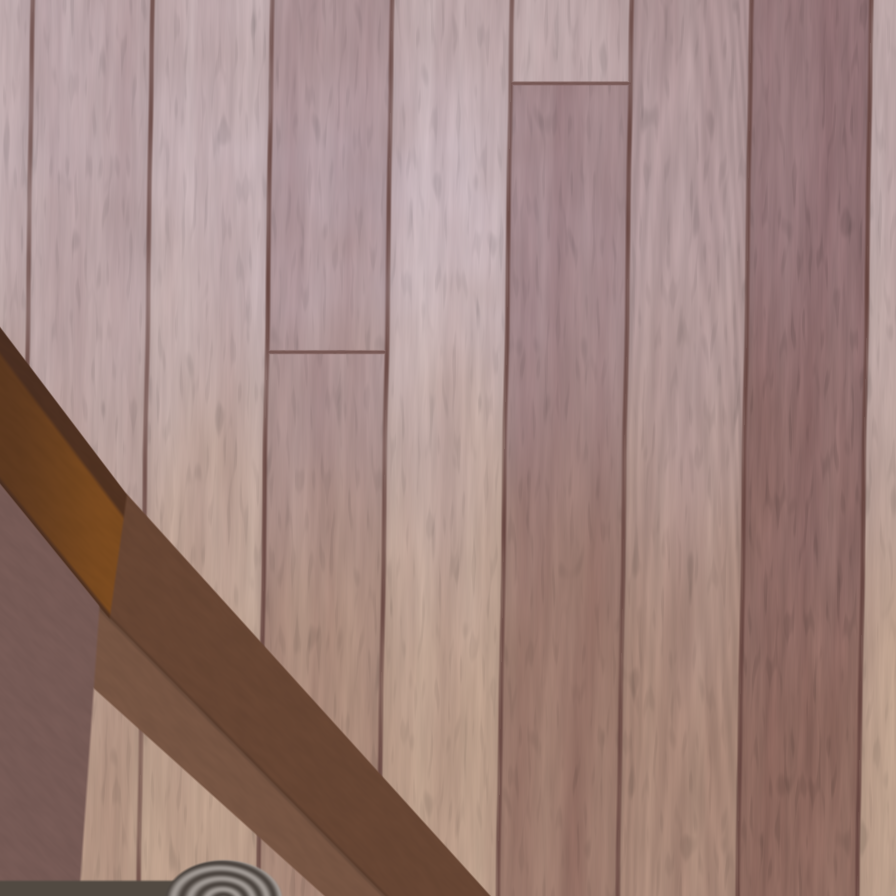
Reproduce this texture procedurally as a WebGL 1 fragment shader.

```glsl
precision highp float;
uniform vec2 u_resolution;

#define PITCH 0.1337
#define FIRST_SEAM 0.021
#define SLANT 0.0156
#define SEAM_WIDTH 0.0024
#define SOFT 0.002
#define GRAIN 0.075
#define WARM_LIGHT vec3(0.76, 0.65, 0.57)
#define WARM_DARK vec3(0.54, 0.40, 0.36)
#define COOL_LIGHT vec3(0.76, 0.68, 0.68)
#define COOL_DARK vec3(0.56, 0.44, 0.45)
#define SEAM_COLOR vec3(0.40, 0.27, 0.25)
#define RAIL_COLOR vec3(0.40, 0.27, 0.20)

vec2 hashGradient(vec2 cell) {
  float h = fract(sin(dot(cell, vec2(127.1, 311.7))) * 43758.5);
  return vec2(cos(6.2832 * h), sin(6.2832 * h));
}

float gradientNoise(vec2 p) {
  vec2 c = floor(p), f = p - c;
  vec2 w = f * f * f * (f * (f * 6.0 - 15.0) + 10.0);
  vec2 e = vec2(1.0, 0.0);
  float low = mix(dot(hashGradient(c), f), dot(hashGradient(c + e), f - e), w.x);
  float high = mix(dot(hashGradient(c + e.yx), f - e.yx),
                   dot(hashGradient(c + 1.0), f - 1.0), w.x);
  return 1.4 * mix(low, high, w.y);
}

float fbm(vec2 p) {
  float sum = 0.0, amp = 0.55;
  for (int k = 0; k < 3; k++) {
    sum += amp * gradientNoise(p);
    p = p * 2.03 + 17.3;
    amp *= 0.5;
  }
  return sum;
}

float inside(float d) {
  return smoothstep(-SOFT, SOFT, d);
}

float line(float d, float halfWidth) {
  return 1.0 - smoothstep(0.3 * halfWidth, 1.7 * halfWidth, abs(d));
}

vec3 planks(vec2 p) {
  float bend = 0.0012 * gradientNoise(vec2(p.y * 7.0, 3.0));
  float u = (p.x - FIRST_SEAM - SLANT * p.y + bend) / PITCH;
  float id = floor(u), across = u - id;
  float even = 1.0 - mod(id, 2.0);

  // Butt joints climb across every second plank
  float joint = 0.607 + 0.15 * (id - 2.0);
  float upper = even * inside(p.y - joint);
  float isFigured = 1.0 - step(0.5, abs(id - 5.0));
  float tone = mix(0.14, 0.25 + 0.12 * id, even) + 0.30 * isFigured;
  tone -= upper * 0.29 * max(id - 2.0, 0.0);

  // Long fibres, broad streaks and short pores
  vec2 q = p + vec2(id * 3.71 - SLANT * p.y, id * 1.37 + upper * 5.3);
  float streak = fbm(vec2(q.x * 28.0, q.y * 1.8));
  float fibre = fbm(vec2(q.x * 120.0, q.y * 9.0));
  float pores = smoothstep(0.22, 0.65, gradientNoise(vec2(q.x * 160.0, q.y * 22.0)));
  float knots = smoothstep(0.5, 0.8, gradientNoise(vec2(q.x * 65.0, q.y * 16.0)));
  tone += 0.30 * streak;

  // Cool daylight above, warm wood below
  float cool = smoothstep(0.12, 0.78, p.y + 0.16 * fbm(q * vec2(7.0, 3.0)));
  vec3 col = mix(mix(WARM_LIGHT, WARM_DARK, tone), mix(COOL_LIGHT, COOL_DARK, tone), cool);
  float roughness = 1.0 + 0.6 * smoothstep(0.8, 1.0, tone);
  col *= 1.0 + GRAIN * roughness * (fibre - 0.7 * pores) - 0.09 * knots;

  // Arched growth rings
  float arch = across - 0.5 + 0.25 * (p.y - 0.5);
  float rings = sin(30.0 * p.y + 95.0 * arch * arch + 5.0 * streak);
  col *= 1.0 + 0.028 * isFigured * rings;

  // Soft reflected glare
  vec2 g = (p - vec2(0.47, 0.74)) / vec2(0.22, 0.20);
  float glare = exp(-dot(g, g)) + 0.5 * exp(-10.0 * dot(p - vec2(0.05, 0.95), p - vec2(0.05, 0.95)));
  col += vec3(0.035, 0.045, 0.06) * glare * (1.0 + fbm(p * 9.0));

  // Seams, uneven in depth, with a faint shaded border
  float d = min(across, 1.0 - across) * PITCH;
  float depth = 0.62 + 0.25 * p.x + 0.3 * gradientNoise(vec2(p.y * 11.0, floor(u + 0.5) * 4.7));
  float jointLine = line(p.y - joint, 0.8 * SEAM_WIDTH) * even * step(1.0, id);
  col *= 1.0 - 0.07 * exp(-d / 0.006);
  return mix(col, SEAM_COLOR, clamp(max(line(d, SEAM_WIDTH) * depth, 0.75 * jointLine), 0.0, 1.0));
}

vec3 addRail(vec3 col, vec2 p) {
  float top = max(0.635 - 1.32 * p.x, 0.605 - 1.105 * p.x);
  float ridge = 0.434 - 1.01 * p.x;
  float panelTop = 0.46 - 1.23 * p.x;
  float grain = 1.0 + 0.05 * fbm(vec2(p.x + p.y, p.y - p.x) * vec2(80.0, 20.0));

  // Two faces of the sloping rail
  float rail = inside(top - p.y) * inside(p.y - 0.326 + 0.9 * p.x);
  vec3 face = mix(vec3(0.46, 0.33, 0.26), RAIL_COLOR, inside(p.y - ridge));
  face *= 1.0 - 0.12 * line(p.y - ridge, 0.004);

  // Varnished end piece with dark rims
  float end = inside(0.079 + 0.14 * p.y - p.x);
  vec3 varnish = mix(vec3(0.36, 0.22, 0.12), vec3(0.48, 0.29, 0.12), smoothstep(0.0, 0.13, p.x));
  float rim = max(smoothstep(0.035, 0.025, top - p.y), line(p.y - panelTop, 0.006));
  varnish = mix(varnish, vec3(0.27, 0.17, 0.13), 0.8 * rim);
  face = mix(face, varnish, end * inside(p.y - panelTop));
  col = mix(col, face * grain, rail);

  // Upright panel at the left
  float panel = inside(panelTop - p.y) * inside(0.0885 + 0.07 * p.y - p.x);
  return mix(col, vec3(0.46, 0.35, 0.33) * grain, panel);
}

vec3 addMetal(vec3 col, vec2 p) {
  float strip = inside(0.017 - p.y) * inside(0.2 - p.x);
  col = mix(col, vec3(0.32, 0.29, 0.26), strip);
  float r = length((p - vec2(0.25, -0.005)) / vec2(0.065, 0.045));
  vec3 metal = vec3(0.46, 0.43, 0.41) + 0.16 * sin(r * 24.0 + p.x * 30.0);
  return mix(col, metal, smoothstep(1.04, 0.96, r));
}

void main() {
  vec2 p = gl_FragCoord.xy / u_resolution;
  vec3 col = addMetal(addRail(planks(p), p), p);
  gl_FragColor = vec4(clamp(col, 0.0, 1.0), 1.0);
}
```
